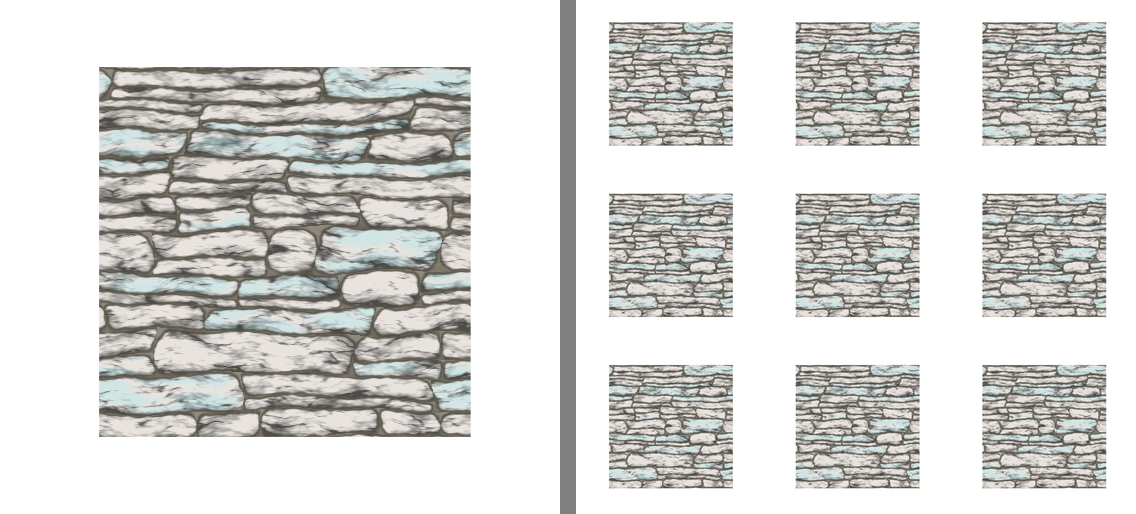
Left, the tile; right, the same tile 3 across and 3 down.
A WebGL 2 fragment shader for this texture:

```glsl
#version 300 es
precision highp float;
// Square panel of weathered, dry-stacked ledge stones centred on a white ground.
uniform vec2 u_resolution;
out vec4 fragColor;

const float TAU = 6.2831853;
const float ROWS = 11.0;
const float JOINT = 0.0048;
const vec2 PANEL_LOW = vec2(0.177, 0.150);
const vec2 PANEL_SIZE = vec2(0.6635, 0.7195);
const vec3 WARM_STONE = vec3(1.0, 0.978, 0.957);
const vec3 BLUE_STONE = vec3(0.90, 0.985, 0.985);
const vec3 DEEP_JOINT = vec3(0.33, 0.31, 0.27);
const vec3 PALE_JOINT = vec3(0.56, 0.54, 0.49);

// Integer hash: three random values in 0..1
vec3 hash3(vec2 cell, float seed) {
  uvec3 v = uvec3(ivec3(vec3(cell, seed))) * 1664525u + 1013904223u;
  v.x += v.y * v.z; v.y += v.z * v.x; v.z += v.x * v.y;
  v ^= v >> 16u;
  v.x += v.y * v.z; v.y += v.z * v.x; v.z += v.x * v.y;
  return vec3(v >> 8u) / 16777216.0;
}

// Wrapping cellular noise: nearest and second nearest distance
vec2 cellular(vec2 p, vec2 period, float seed) {
  p *= period;
  vec2 base = floor(p), nearest = vec2(9.0);
  for (int y = -1; y <= 1; y++)
    for (int x = -1; x <= 1; x++) {
      vec2 cell = base + vec2(x, y);
      float d = length(cell + hash3(mod(cell, period), seed).xy - p);
      nearest = vec2(min(nearest.x, d), max(nearest.x, min(nearest.y, d)));
    }
  return nearest;
}

// Layers of flattened cells, coarse to fine
float grain(vec2 p, float seed) {
  float sum = 0.0, weight = 0.34;
  vec2 period = vec2(6.0, 20.0);
  for (int i = 0; i < 4; i++) {
    sum += weight * cellular(p, period, seed + float(i)).x;
    period *= 2.0;
    weight *= 0.8;
  }
  return sum;
}

// Jittered division of a wrapping line into spans
float border(float i, float count, float jitter, float seed) {
  return (i + jitter * (hash3(vec2(mod(i, count), 7.0), seed).x - 0.5)) / count;
}

// Low end, high end and index of the span holding t
vec3 findSpan(float t, float count, float jitter, float seed) {
  float i = floor(t * count);
  i += step(border(i + 1.0, count, jitter, seed), t) - step(t, border(i, count, jitter, seed));
  return vec3(border(i, count, jitter, seed), border(i + 1.0, count, jitter, seed), mod(i, count));
}

float roundedBox(vec2 p, vec2 halfSize, float radius) {
  vec2 q = abs(p) - halfSize + radius;
  return length(max(q, 0.0)) + min(max(q.x, q.y), 0.0) - radius;
}

// Stone around p: signed distance, relative height, identity
vec3 stoneAt(vec2 p, float roughness) {
  vec3 row = findSpan(p.y, ROWS, 0.55, 3.0);
  vec3 rowRandom = hash3(vec2(row.z, 1.0), 11.0);
  float count = 2.0 + floor(rowRandom.x * 2.4);
  float x = p.x + rowRandom.y;
  vec3 column = findSpan(x, count, 0.65, 20.0 + row.z);
  vec3 random = hash3(vec2(column.z, row.z), 31.0);
  vec2 low = vec2(column.x, row.x), high = vec2(column.y, row.y);
  float id = row.z * 8.0 + column.z * 2.0;

  // Tall blocks may break into two thinner ones
  if (random.x < 0.55 && high.y - low.y > 0.075) {
    float tilt = (random.z - 0.5) * 0.05 * (x - 0.5 * (low.x + high.x));
    float split = mix(low.y, high.y, 0.32 + 0.36 * random.y) + tilt;
    if (p.y > split) { low.y = split; id += 1.0; } else high.y = split;
  }
  vec3 form = hash3(vec2(id, 5.0), 41.0);
  vec2 halfSize = 0.5 * (high - low) - JOINT;
  vec2 q = vec2(x, p.y) - 0.5 * (low + high);
  float height = q.y / halfSize.y;
  q.x += (form.x - 0.5) * 0.6 * q.y;
  halfSize.y *= 1.0 - 0.12 * form.z * abs(q.x) / halfSize.x;
  float radius = min(halfSize.x, halfSize.y) * mix(0.35, 0.95, form.y);
  return vec3(roundedBox(q, halfSize, radius) + roughness, height, id);
}

void main() {
  vec2 panel = (gl_FragCoord.xy / u_resolution - PANEL_LOW) / PANEL_SIZE;
  vec2 pixel = 1.0 / (u_resolution * PANEL_SIZE);

  // Uneven courses
  vec2 p = panel;
  p.y += 0.009 * sin(TAU * (p.x + p.y * 2.0)) + 0.004 * sin(TAU * (4.0 * p.x - 3.0 * p.y));
  p.x += 0.005 * sin(TAU * (9.0 * p.y + 2.0 * p.x));
  float chips = cellular(panel, vec2(28.0, 46.0), 61.0).x - 0.45;
  vec3 stone = stoneAt(p, 0.007 * chips);
  vec3 random = hash3(vec2(stone.z, 9.0), 51.0);

  // Slanting, layered rock face
  vec2 face = panel + random.xy;
  face.y += (random.z - 0.5) * 0.16 * panel.x + 0.006 * sin(TAU * (5.0 * panel.x + random.x));
  float rock = grain(face, 71.0);
  vec2 plates = cellular(face + 0.012 * chips, vec2(6.0, 27.0), 81.0);
  float crack = (1.0 - smoothstep(0.0, 0.17, plates.y - plates.x)) * smoothstep(0.38, 0.56, rock);

  // Light from above, dark worn rims
  float lower = smoothstep(0.4, -1.0, stone.y);
  float rim = exp(min(stone.x, 0.0) / 0.010) * mix(0.13, 0.36, lower);
  float tone = 0.83 + 0.07 * random.x + 1.25 * (0.46 - rock) - 0.30 * crack - rim;
  float blue = step(0.72, random.y) * smoothstep(0.75, 0.3, plates.x);
  vec3 rockColor = mix(WARM_STONE, BLUE_STONE, blue) * clamp(tone, 0.30, 0.91);

  // Recessed joints
  float exposed = smoothstep(0.001, 0.014, stone.x) * (1.0 - 0.5 * lower);
  vec3 jointColor = mix(DEEP_JOINT, PALE_JOINT, clamp(exposed + 0.9 * (0.56 - rock), 0.0, 1.0));
  float soft = 1.2 * pixel.y;
  vec3 wall = mix(rockColor, jointColor, smoothstep(-soft, soft, stone.x));

  vec2 inside = clamp((0.5 - abs(panel - 0.5)) / pixel + 0.5, 0.0, 1.0);
  fragColor = vec4(mix(vec3(1.0), wall, inside.x * inside.y), 1.0);
}
```
